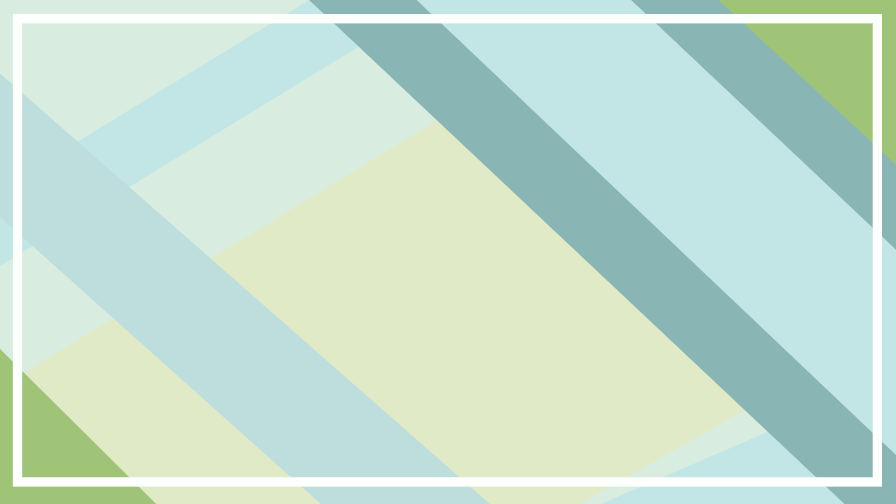
Write a WebGL 2 fragment shader that draws this background.

```glsl
#version 300 es
precision highp float;
// Flat pastel background of crossing diagonal bands inside a thin white frame.

uniform vec2 u_resolution;
out vec4 fragColor;

// Canvas position on a 16 by 9 grid, and the size of one pixel there.
vec2 p;
float pixel;

// Smooth coverage of the area where the distance is positive.
float cover(float distance) {
    return clamp(distance / pixel + 0.5, 0.0, 1.0);
}

// Area below the line through a and b, given from left to right.
float below(vec2 a, vec2 b) {
    vec2 dir = normalize(b - a);
    return cover(dot(p - a, vec2(dir.y, -dir.x)));
}

float above(vec2 a, vec2 b) {
    return 1.0 - below(a, b);
}

// Signed distance to a rectangle, negative inside.
float box(vec2 q, vec2 halfSize) {
    vec2 d = abs(q) - halfSize;
    return length(max(d, 0.0)) + min(max(d.x, d.y), 0.0);
}

void main() {
    p = gl_FragCoord.xy / u_resolution * vec2(16.0, 9.0);
    pixel = 9.0 / u_resolution.y;

    vec3 mint   = vec3(0.850, 0.925, 0.880);
    vec3 sky    = vec3(0.762, 0.900, 0.900);
    vec3 cream  = vec3(0.880, 0.918, 0.775);
    vec3 teal   = vec3(0.540, 0.710, 0.710);
    vec3 leaf   = vec3(0.625, 0.770, 0.470);
    vec3 mist   = vec3(0.745, 0.870, 0.870);

    // Rising stripes, layered from the upper left downwards.
    vec3 color = mint;
    color = mix(color, sky,   below(vec2(0.0, 5.625), vec2(5.52, 9.0)));
    color = mix(color, mint,  below(vec2(0.0, 4.25),  vec2(6.375, 8.146)));
    color = mix(color, cream, below(vec2(0.0, 2.08),  vec2(7.81, 6.854)));
    color = mix(color, mint,  below(vec2(10.35, 0.0), vec2(13.29, 1.667)));
    color = mix(color, sky,   below(vec2(10.73, 0.0), vec2(13.71, 1.29)));

    // Falling pale band and the lower left corner.
    float band = below(vec2(0.0, 7.69), vec2(8.75, 0.0))
               * above(vec2(0.0, 5.125), vec2(5.73, 0.0));
    color = mix(color, mist, band);
    color = mix(color, leaf, below(vec2(0.0, 2.77), vec2(2.79, 0.0)));

    // Falling bands, layered towards the upper right corner.
    color = mix(color, teal, above(vec2(5.52, 9.0),  vec2(15.08, 0.0)));
    color = mix(color, sky,  above(vec2(7.44, 9.0),  vec2(16.0, 0.875)));
    color = mix(color, teal, above(vec2(11.27, 9.0), vec2(16.0, 4.54)));
    color = mix(color, leaf, above(vec2(12.83, 9.0), vec2(16.0, 6.06)));

    // White frame with square corners.
    vec2 q = p - vec2(7.99, 4.53);
    float frame = cover(-box(q, vec2(7.76, 4.22))) * cover(box(q, vec2(7.594, 4.052)));
    color = mix(color, vec3(0.99, 1.0, 0.99), frame);

    fragColor = vec4(color, 1.0);
}
```
